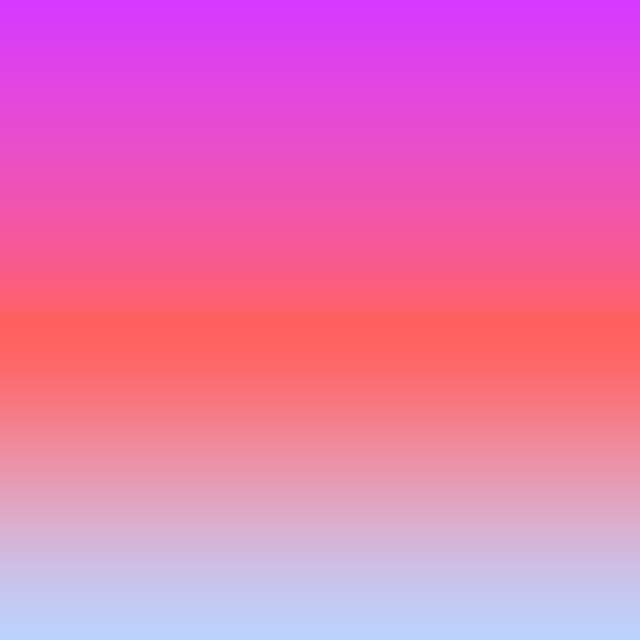
Write a Shadertoy shader that draws this background.

```glsl
// A calm vertical sky gradient: violet above, a coral band at mid height,
// pale blue below. Colours are blended in linear light, with an even fade
// above the band and an eased fade below it.

#define VIOLET vec3(0.838, 0.220, 1.000)
#define CORAL vec3(1.000, 0.378, 0.365)
#define PALE_BLUE vec3(0.730, 0.828, 1.000)
#define BAND_HEIGHT 0.5
#define LOWER_EASE 2.15
#define GAMMA 2.2

// Blend two display colours in linear light.
vec3 mixLight(vec3 a, vec3 b, float t) {
    vec3 light = mix(pow(a, vec3(GAMMA)), pow(b, vec3(GAMMA)), t);
    return pow(light, vec3(1.0 / GAMMA));
}

// Cubic from 0 to 1 that leaves zero with no slope.
float easeIn(float t) {
    return t * t * (LOWER_EASE - (LOWER_EASE - 1.0) * t);
}

void mainImage(out vec4 fragColor, in vec2 fragCoord) {
    float height = fragCoord.y / iResolution.y;

    // Distance from the band to each end of the canvas, 0 to 1
    float above = clamp((height - BAND_HEIGHT) / (1.0 - BAND_HEIGHT), 0.0, 1.0);
    float below = clamp((BAND_HEIGHT - height) / BAND_HEIGHT, 0.0, 1.0);

    // Upper and lower fades meet at the coral band
    vec3 color = height > BAND_HEIGHT
        ? mixLight(CORAL, VIOLET, above)
        : mixLight(CORAL, PALE_BLUE, easeIn(below));

    fragColor = vec4(color, 1.0);
}
```
